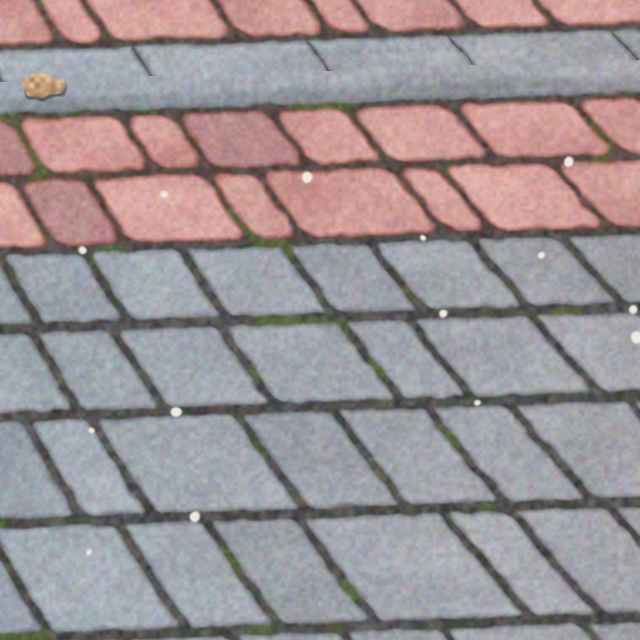
A WebGL 1 fragment shader for this texture:

```glsl
precision highp float;
// Block paving seen at a slant: red rows around a smooth curb, then grey rows.
// Each row is sheared and split by jittered joints into rounded blocks, then
// grain, moss, pebbles and a dry leaf are laid over them.
uniform vec2 u_resolution;

float hash(vec2 p) {
  vec3 q = fract(p.xyx * 0.1031);
  q += dot(q, q.yzx + 33.33);
  return fract((q.x + q.y) * q.z);
}

float noise(vec2 p) {
  vec2 i = floor(p), f = fract(p);
  f = f * f * (3.0 - 2.0 * f);
  return mix(mix(hash(i), hash(i + vec2(1, 0)), f.x),
             mix(hash(i + vec2(0, 1)), hash(i + vec2(1, 1)), f.x), f.y);
}

// Depth of the upper edge of a row, growing towards the viewer
float rowTop(float row) {
  if (row < 0.5) return -0.03;
  if (row < 1.5) return 0.075;
  if (row < 2.5) return 0.182;
  if (row < 3.5) return 0.278;
  if (row < 4.5) return 0.392;
  if (row < 5.5) return 0.514;
  if (row < 6.5) return 0.652;
  if (row < 7.5) return 0.818;
  return 0.998 + 0.19 * (row - 8.0);
}

void main() {
  vec2 uv = gl_FragCoord.xy / u_resolution;
  float soft = max(0.003, 0.8 / u_resolution.y);

  // Ground coordinates: x across, y down, with rows tilted and edges uneven
  vec2 p = vec2(uv.x, 1.0 - uv.y + 0.034 * uv.x);
  vec2 g = p + 0.005 * (vec2(noise(p * 45.0), noise(p * 45.0 + 71.0)) - 0.5);

  float row = 0.0;
  for (int i = 1; i < 9; i++) row += step(rowTop(float(i)), g.y);
  float top = rowTop(row), bottom = rowTop(row + 1.0);
  float middle = 0.5 * (top + bottom);
  bool curb = row == 1.0;
  bool red = row < 3.5 && !curb;

  // Nearest slanted joints to the left and right
  float across = g.x - (0.55 + 0.35 * g.x) * (g.y - middle);
  float pitch = curb ? 0.25 : 0.135 + 0.004 * row;
  float offset = curb ? 0.0 : 0.02 + 0.1 * hash(vec2(row, 5.0));
  float jitter = curb || row == 4.0 ? 0.12 : 0.6;
  float cell = floor((across - offset) / pitch);
  float left = -9.0, right = 9.0;
  for (int i = -1; i < 3; i++) {
    float n = cell + float(i);
    float joint = offset + pitch * (n + jitter * (hash(vec2(n + 20.0, row * 7.0 + 3.0)) - 0.5));
    if (joint <= across) left = max(left, joint);
    else right = min(right, joint);
  }

  // Rounded block
  vec2 gap = curb ? vec2(0.001, 0.004) : red ? vec2(0.0045) : vec2(0.007, 0.0075);
  float radius = curb ? 0.002 : red ? 0.02 : 0.009;
  vec2 q = abs(vec2(across - 0.5 * (left + right), g.y - middle));
  q -= 0.5 * vec2(right - left, bottom - top) - gap;
  q.x *= 0.85;
  if (curb && g.y > middle) q.x -= 0.1;
  q += radius;
  float dist = length(max(q, 0.0)) + min(max(q.x, q.y), 0.0) - radius;

  // Block colour, with a tint per block and cloudy stains
  float tint = hash(vec2(floor(left * 900.0), row + 40.0)) - 0.5;
  float stain = noise(p * vec2(13.0, 19.0)) - 0.5;
  vec3 block = mix(vec3(0.62, 0.655, 0.69), vec3(0.645, 0.645, 0.67), uv.x);
  if (red) block = mix(vec3(0.80, 0.57, 0.565), vec3(0.83, 0.65, 0.62), 0.5 + 0.8 * stain);
  block += 0.05 * tint + 0.06 * stain;
  if (red && tint < -0.38) block = mix(block, vec3(0.66, 0.5, 0.52), 0.6);
  if (curb) {
    block += 0.05 * (noise(p * vec2(8.0, 90.0)) - 0.5);
    block -= 0.1 * smoothstep(0.145, 0.165, g.y);
  }
  vec3 rim = red ? vec3(0.56, 0.34, 0.31) : vec3(0.46, 0.47, 0.49);
  float wear = 0.5 + 0.6 * noise(p * 60.0 + 9.0);
  block = mix(block, rim, wear * smoothstep(-0.009, 0.001, dist));

  // Joint soil, with brown and mossy spots
  vec3 soil = mix(vec3(0.25), vec3(0.39, 0.38, 0.37), noise(p * 95.0));
  if (red) soil = mix(soil, vec3(0.40, 0.28, 0.25), 0.45);
  soil = mix(soil, vec3(0.36, 0.43, 0.22), 0.7 * smoothstep(0.72, 0.9, noise(p * 17.0 + 33.0)));
  vec3 color = mix(soil, block, smoothstep(soft, -soft, dist));

  // Fine grain, partly coloured
  float grain = noise(p * 190.0) + noise(p * 100.0 + 50.0) - 1.0;
  vec3 speckle = vec3(noise(p * 130.0 + 11.0), noise(p * 130.0 + 47.0), noise(p * 130.0 + 83.0)) - 0.5;
  color += 0.06 * grain + 0.06 * speckle;

  // Pale pebbles lying near the row joints
  for (int i = 0; i < 14; i++) {
    float n = float(i);
    vec2 centre = vec2(hash(vec2(n, 61.0)), rowTop(3.0 + mod(n, 5.0)));
    centre.y += 0.05 * pow(hash(vec2(n, 17.0)), 3.0);
    float size = 0.004 + 0.006 * hash(vec2(n, 29.0));
    color = mix(color, vec3(0.93, 0.92, 0.88), smoothstep(soft, -soft, length(g - centre) - size));
  }

  // Dry leaf on the curb with a thin shadow
  vec2 leaf = (uv - vec2(0.065, 0.868)) / vec2(0.033, 0.017);
  float ragged = 0.75 + 0.5 * noise(uv * 90.0);
  color *= 1.0 - 0.4 * smoothstep(0.15, -0.15, length(leaf + vec2(-0.1, 0.35)) - ragged);
  vec3 leafColor = mix(vec3(0.62, 0.47, 0.35), vec3(0.92, 0.80, 0.65), noise(uv * 120.0));
  color = mix(color, leafColor, smoothstep(0.12, -0.12, length(leaf) - ragged));

  gl_FragColor = vec4(clamp(color, 0.0, 1.0), 1.0);
}
```
